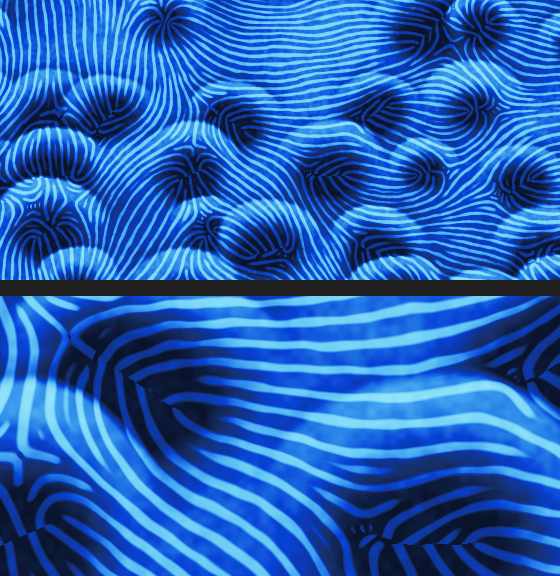
Top: the whole. Bottom: its middle third, enlarged.
Reproduce this texture procedurally as a WebGL 1 fragment shader.

```glsl
precision highp float;
// Blue ridged coral: thin pale ribs fan out of dark pits and arch over domes.

#define CELL vec2(0.30, 0.24)   // spacing of the domes
#define DOME_MIN 0.105          // dome radius range
#define DOME_MAX 0.180
#define FILL 0.76               // share of cells holding a dome
#define RIB_SPACING 0.029
#define RIB_HALF_WIDTH 0.0052
#define RIB_CONTRAST 0.50
#define DRIFT 9.0               // strength of the flow between domes
#define WOBBLE 0.022
#define GRAIN 0.10

uniform vec2 u_resolution;

const float PI = 3.14159265;

vec3 hash3(vec2 p) {
  vec3 q = fract(p.xyx * vec3(0.1031, 0.1030, 0.0973));
  q += dot(q, q.yxz + 33.33);
  return fract((q.xxy + q.yzz) * q.zyx);
}

float noise(vec2 p) {
  vec2 i = floor(p), f = fract(p);
  f = f * f * (3.0 - 2.0 * f);
  float low = mix(hash3(i).x, hash3(i + vec2(1, 0)).x, f.x);
  float high = mix(hash3(i + vec2(0, 1)).x, hash3(i + vec2(1, 1)).x, f.x);
  return mix(low, high, f.y);
}

// Complex arithmetic
vec2 cmul(vec2 a, vec2 b) {
  return vec2(a.x * b.x - a.y * b.y, a.x * b.y + a.y * b.x);
}

vec2 cinv(vec2 a) {
  return vec2(a.x, -a.y) / max(dot(a, a), 1e-8);
}

vec2 csqrt(vec2 z) {
  float r = length(z);
  vec2 s = sqrt(max(vec2(r + z.x, r - z.x) * 0.5, 0.0));
  return vec2(s.x, z.y < 0.0 ? -s.y : s.y);
}

// Navy to pale cyan
vec3 coralColor(float v) {
  float k = v * 6.0 - 0.5;
  vec3 c = vec3(0.09, 0.19, 0.43);
  c = mix(c, vec3(0.05, 0.21, 0.62), clamp(k, 0.0, 1.0));
  c = mix(c, vec3(0.03, 0.26, 0.84), clamp(k - 1.0, 0.0, 1.0));
  c = mix(c, vec3(0.13, 0.47, 0.90), clamp(k - 2.0, 0.0, 1.0));
  c = mix(c, vec3(0.27, 0.65, 0.94), clamp(k - 3.0, 0.0, 1.0));
  c = mix(c, vec3(0.41, 0.79, 0.96), clamp(k - 4.0, 0.0, 1.0));
  c = mix(c, vec3(0.58, 0.89, 0.98), clamp((k - 5.0) * 0.5, 0.0, 1.0));
  return c * (1.0 - 0.6 * clamp(-k * 0.5, 0.0, 1.0));
}

float rib(float d, float halfWidth, float soft) {
  return 1.0 - smoothstep(halfWidth - soft, halfWidth + soft, d);
}

void main() {
  vec2 uv = gl_FragCoord.xy / u_resolution.y;
  vec2 p = uv + WOBBLE * (vec2(noise(uv * 7.0), noise(uv * 7.0 + 40.0)) - 0.5);
  p += 0.16 * WOBBLE * (vec2(noise(uv * 38.0), noise(uv * 38.0 + 70.0)) - 0.5);

  // Sheet between domes: ribs fall on the left and sweep sideways on the right
  vec2 turn = vec2(0.5, -0.35);
  vec2 slope = DRIFT * (vec2(0.0, 1.0) + cmul(turn, p));
  float phase = DRIFT * (p.x + 0.5 * cmul(turn, cmul(p, p)).y);
  float shade = 0.60 + 0.55 * (noise(uv * vec2(2.6, 4.0) + 9.0) - 0.5);

  // Domes from back to front, each a slit-shaped source of ribs
  for (int row = 0; row < 6; row++) {
    for (int col = 0; col < 9; col++) {
      vec2 id = vec2(float(col) - 1.0, 4.0 - float(row));
      vec3 h = hash3(id + 17.0), k = hash3(id + 61.0);
      if (k.x > FILL) continue;
      vec2 jitter = (h.xy - 0.5) * 0.7;
      vec2 center = (id + 0.5 + jitter + vec2(0.5 * mod(id.y, 2.0), 0.0)) * CELL;
      float radius = mix(DOME_MIN, DOME_MAX, h.z);
      float slit = radius * mix(0.08, 0.5, k.y);
      float tilt = (k.z - 0.4) * 1.5;
      float charge = floor(5.0 + 5.0 * h.y) * (mod(id.x + id.y, 2.0) < 0.5 ? 1.0 : -1.0);

      // Rib phase and its complex slope
      vec2 axis = vec2(cos(tilt), -sin(tilt));
      vec2 z = cmul(p - center, axis);
      vec2 a = csqrt(z - vec2(slit, 0.0)), b = csqrt(z + vec2(slit, 0.0));
      phase += charge / PI * atan(a.y + b.y, a.x + b.x);
      slope += charge / (2.0 * PI) * cmul(axis, cinv(cmul(a, b)));

      // Dome shading: dark pit, bright crown, shadow behind the crown
      float pit = 0.5 * (dot(a, a) + dot(b, b)) - slit;
      vec2 q = (p - center - vec2(0.0, 0.2 * radius)) / (radius * vec2(1.25, 1.0));
      float e = length(q);
      float up = q.y / (e + 0.05);
      float lit = mix(-0.06, 0.64 + 0.26 * up, smoothstep(0.06, 0.72, pit / radius));
      shade -= 0.30 * smoothstep(-0.1, 0.8, up) * exp(-5.0 * max(e - 1.0, 0.0));
      float blur = mix(0.45, 0.09, smoothstep(-0.5, 0.5, up));
      shade = mix(shade, lit, 1.0 - smoothstep(1.0 - blur, 1.0 + 0.4 * blur, e));
    }
  }

  // Ribs split in two wherever they spread too far apart
  float density = max(length(slope), 1e-3);
  float level = -log2(RIB_SPACING * density) + 0.4 * (noise(uv * 16.0) - 0.5);
  level = clamp(level, 0.0, 5.0);
  float scale = exp2(floor(level));
  float born = smoothstep(0.3, 0.65, fract(level));
  phase *= scale;
  density *= scale;
  float soft = max(0.0022, 0.8 / u_resolution.y);
  float width = RIB_HALF_WIDTH * (0.75 + 0.5 * noise(uv * 30.0 + 5.0));
  width = min(width, 0.3 / density);
  float ribs = rib(abs(fract(phase + 0.5) - 0.5) / density, width, soft);
  ribs = max(ribs, born * rib(abs(fract(phase) - 0.5) / density, width * born, soft));

  float grain = GRAIN * (noise(uv * 110.0) + noise(uv * 55.0 + 30.0) - 1.0);
  float value = clamp(shade, -0.05, 0.95) + RIB_CONTRAST * (ribs - 0.36) + grain;
  gl_FragColor = vec4(coralColor(value), 1.0);
}
```
